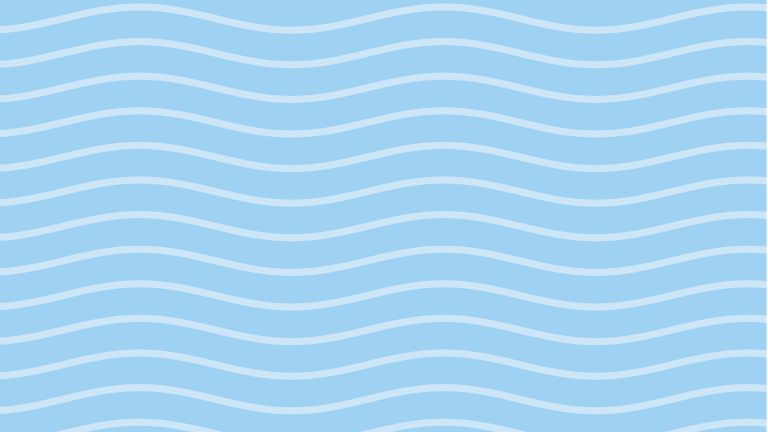
This pattern is drawn by a Shadertoy shader. Its source:

```glsl
const float TAU = 6.2831853;

// Lengths are in canvas heights
const float WAVE_LENGTH  = 0.7045;
const float CREST_X      = 0.3225;
const float AMPLITUDE    = 0.0268;
const float ROW_SPACING  = 0.0801;
const float ROW_OFFSET   = 0.9570;
const float LINE_WIDTH   = 0.0164;
const float MARGIN_WIDTH = 0.0035;

const vec3 WATER_COLOR  = vec3(0.62, 0.82, 0.95);
const vec3 LINE_COLOR   = vec3(0.80, 0.90, 0.97);
const vec3 MARGIN_COLOR = vec3(0.96, 0.98, 1.0);

// Approximate distance to the nearest centre line of the stacked waves
float waveDistance(vec2 p) {
    float phase = TAU * (p.x - CREST_X) / WAVE_LENGTH;
    float height = p.y - ROW_OFFSET - AMPLITUDE * cos(phase);
    float offset = (fract(height / ROW_SPACING + 0.5) - 0.5) * ROW_SPACING;
    float slope = -AMPLITUDE * TAU / WAVE_LENGTH * sin(phase);
    return abs(offset) / sqrt(1.0 + slope * slope);
}

// Antialiased fill of a signed distance, one pixel wide
float coverage(float dist, float pixel) {
    return clamp(0.5 - dist / pixel, 0.0, 1.0);
}

void mainImage(out vec4 fragColor, in vec2 fragCoord) {
    float pixel = 1.0 / iResolution.y;
    vec2 p = fragCoord * pixel;

    // Wavy strokes
    float line = coverage(waveDistance(p) - 0.5 * LINE_WIDTH, pixel);
    vec3 color = mix(WATER_COLOR, LINE_COLOR, line);

    // Thin pale margin on the right
    float marginEdge = iResolution.x * pixel - MARGIN_WIDTH;
    color = mix(color, MARGIN_COLOR, coverage(marginEdge - p.x, pixel));

    fragColor = vec4(color, 1.0);
}
```
